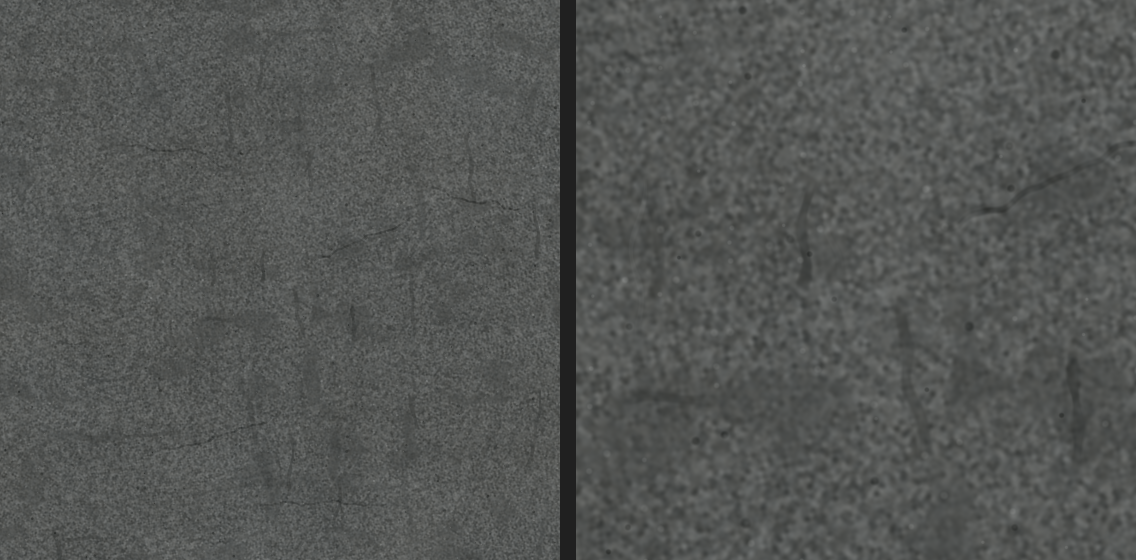
Left: the whole. Right: its middle third, enlarged.
Give the GLSL for this texture, as a WebGL 1 fragment shader.

```glsl
precision highp float;

// Dark grey-green concrete: fine gritty grain over soft mottling.
// Stretched noise gives trowel drags and smudges; scattered cells give
// upright and level scratches, pits and flecks; a loop adds thin cracks.

uniform vec2 u_resolution;

#define BASE_COLOR vec3(0.341, 0.349, 0.342)
#define GRAIN_SCALE 310.0
#define GRAIN_AMOUNT 0.108
#define MOTTLE_AMOUNT 0.042
#define DRAG_AMOUNT 0.034
#define SMUDGE_DEPTH 0.024
#define SCRATCH_DEPTH 0.062
#define FLECK_GAIN 0.060
#define PIT_DEPTH 0.090
#define CRACK_DEPTH 0.085
#define CRACK_COUNT 5

float hash(vec2 p) {
  return fract(sin(dot(p, vec2(127.1, 311.7))) * 43758.5453);
}

vec2 hash2(vec2 p) {
  return vec2(hash(p), hash(p + 41.3));
}

mat2 rotation(float a) {
  float c = cos(a), s = sin(a);
  return mat2(c, s, -s, c);
}

float noise(vec2 p) {
  vec2 i = floor(p), f = fract(p);
  f = f * f * (3.0 - 2.0 * f);
  return mix(mix(hash(i), hash(i + vec2(1.0, 0.0)), f.x),
             mix(hash(i + vec2(0.0, 1.0)), hash(i + 1.0), f.x), f.y);
}

// Four octaves, scaled to the range 0 to 1.
float fbm(vec2 p) {
  float sum = 0.0, amp = 0.5;
  for (int i = 0; i < 4; i++) {
    sum += amp * noise(p);
    p = p * 2.03 + 17.7;
    amp *= 0.5;
  }
  return sum / 0.9375;
}

// Short ragged strokes, one per chosen cell, close to level or upright.
float scratches(vec2 uv, float cells, float share, float halfWidth, float seed) {
  vec2 p = uv * cells, home = floor(p);
  float ragged = noise(uv * 70.0 + seed) - 0.5;
  float mask = 0.0;
  for (int y = -1; y <= 1; y++) {
    for (int x = -1; x <= 1; x++) {
      vec2 cell = home + vec2(float(x), float(y));
      vec2 rnd = hash2(cell + seed);
      vec2 shape = hash2(cell + seed + 7.9);
      float angle = 1.5708 * step(0.45, rnd.x) + (shape.x - 0.5) * 0.35;
      vec2 q = rotation(-angle) * (p - cell - hash2(cell + seed + 3.1));
      q.y += 0.12 * (noise(q.xx * 3.0 + rnd * 20.0) - 0.5);
      float along = abs(q.x) / mix(0.2, 0.75, shape.y);
      float width = halfWidth * cells * (0.7 + 0.8 * shape.x + ragged);
      float stroke = (1.0 - smoothstep(0.5 * width, 1.3 * width, abs(q.y)))
                   * (1.0 - smoothstep(0.6, 1.0, along));
      mask = max(mask, stroke * step(hash(cell + seed + 5.3), share) * (0.4 + 0.6 * rnd.y));
    }
  }
  return mask;
}

// Small round spots in a sparse grid.
float spots(vec2 uv, float cells, float share, float seed) {
  vec2 p = uv * cells, cell = floor(p);
  vec2 center = 0.3 + 0.4 * hash2(cell + seed);
  float radius = mix(0.10, 0.26, hash(cell + seed + 9.2));
  float spot = 1.0 - smoothstep(0.4 * radius, 1.2 * radius, length(p - cell - center));
  return spot * step(hash(cell + seed + 2.7), share);
}

// Long wandering hairlines that fade at their ends.
float cracks(vec2 uv) {
  float mask = 0.0;
  for (int i = 0; i < CRACK_COUNT; i++) {
    vec2 id = vec2(float(i), 4.6);
    vec2 q = rotation(-0.7 * (hash(id + 2.0) - 0.4)) * (uv - 0.1 - 0.8 * hash2(id));
    q.y += 0.05 * (fbm(q.xx * 9.0 + id * 13.0) - 0.5);
    float reach = mix(0.12, 0.24, hash(id + 6.0));
    float line = 1.0 - smoothstep(0.0008, 0.0030, abs(q.y));
    float fade = 1.0 - smoothstep(0.5 * reach, reach, abs(q.x));
    mask = max(mask, line * fade * (0.5 + 0.5 * noise(q.xx * 30.0 + id)));
  }
  return mask;
}

void main() {
  vec2 uv = gl_FragCoord.xy / u_resolution;
  vec2 warped = uv + 0.02 * (vec2(noise(uv * 9.0), noise(uv * 9.0 + 31.0)) - 0.5);

  // Broad mottling and trowel drags.
  float tone = MOTTLE_AMOUNT * (fbm(warped * 5.0 + 2.4) - 0.5);
  tone += DRAG_AMOUNT * (fbm(warped * vec2(6.0, 30.0) + 8.0) - 0.5);
  tone += DRAG_AMOUNT * (fbm(warped * vec2(32.0, 6.0) + 53.0) - 0.5);

  // Dark smudges and scratches, pale flecks.
  float smudge = smoothstep(0.60, 0.70, fbm(warped * vec2(19.0, 23.0) + 90.0));
  float dents = scratches(uv, 9.0, 0.36, 0.0030, 11.0);
  float rubs = scratches(uv, 7.0, 0.32, 0.0085, 67.0);
  tone -= SMUDGE_DEPTH * smudge + SCRATCH_DEPTH * max(dents, 0.5 * rubs);
  tone += 0.5 * SCRATCH_DEPTH * scratches(uv, 11.0, 0.22, 0.0016, 29.0);
  tone -= CRACK_DEPTH * cracks(uv);
  tone -= PIT_DEPTH * spots(uv, 75.0, 0.03, 15.0);
  tone += FLECK_GAIN * spots(uv, 95.0, 0.07, 38.0);

  // Grit from two turned lattices, worn smoother inside the dark marks.
  vec2 grit = rotation(0.6) * uv * GRAIN_SCALE;
  vec2 cross = rotation(1.3) * uv * GRAIN_SCALE * 0.87 + 70.0;
  float grain = noise(grit) + noise(cross) - 1.0;
  float wear = max(0.4 * smudge, 0.6 * max(dents, rubs));
  tone += GRAIN_AMOUNT * grain * (1.0 - wear);

  // Faint cool and warm drift.
  float cool = 0.6 * (fbm(uv * 7.0 + 120.0) - 0.5) + 0.5 * (noise(grit * 0.7 + 9.0) - 0.5);
  vec3 color = BASE_COLOR + tone + cool * vec3(-0.010, 0.0, 0.012);
  gl_FragColor = vec4(color, 1.0);
}
```
